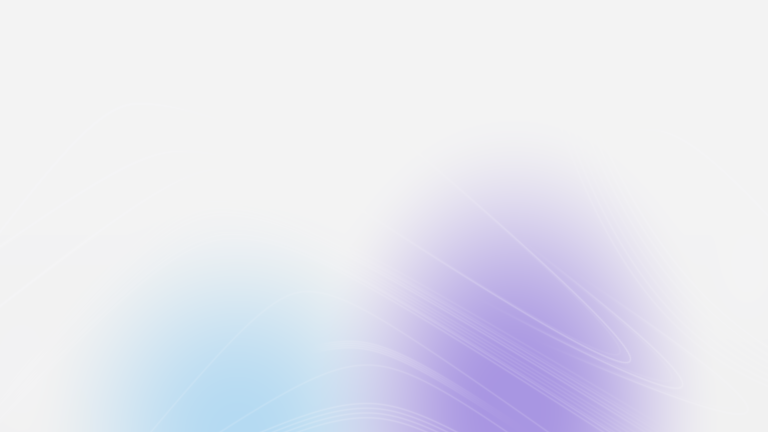
Reproduce this background procedurally as a Shadertoy shader.

```glsl
const vec3 PAPER = vec3(0.952, 0.952, 0.953);
const vec3 BLUE = vec3(0.710, 0.855, 0.950);
const vec3 VIOLET = vec3(0.660, 0.587, 0.885);
const vec3 SILK = vec3(0.968, 0.967, 0.980);

float hash(float n) {
    return fract(sin(n * 12.9898) * 43758.5453);
}

// Soft elliptical spot with a flat core, 0 at its radii
float glow(vec2 p, vec2 center, vec2 radii, float core) {
    return 1.0 - smoothstep(core, 1.0, length((p - center) / radii));
}

// Smooth line along the zero set of a field, with width in canvas heights
float stroke(float field, float width) {
    float pixel = 1.0 / iResolution.y;
    float slope = max(length(vec2(dFdx(field), dFdy(field))), 1e-6);
    float dist = abs(field) / slope * pixel;
    float soft = max(width, pixel);
    return exp(-dist * dist / (soft * soft)) * min(1.0, width / pixel);
}

// Rounded hill with its own slope on each side
float hill(vec2 p, vec2 peak, vec2 slopes, float roundness) {
    float x = p.x - peak.x;
    float drop = sqrt(x * x + roundness * roundness) - roundness;
    return p.y - peak.y + drop * (x < 0.0 ? slopes.x : slopes.y);
}

// Thin parabola that opens along an axis
float hairpin(vec2 p, vec2 tip, vec2 axis, float spread) {
    vec2 q = p - tip;
    float across = dot(q, vec2(-axis.y, axis.x));
    return across * across - spread * spread * dot(q, axis);
}

// Curve that falls away to the right
float slide(vec2 p, float start, float decay) {
    return p.y - 0.7 * exp(-(p.x - start) * decay);
}

// Bundle of long hills that run side by side across the canvas
float wideThreads(vec2 p) {
    float light = 0.0;
    for (int i = 0; i < 11; i++) {
        float k = float(i);
        float r = hash(k + 1.0);
        vec2 peak = vec2(0.50 + 0.004 * k, 0.532 - 0.009 * k + 0.008 * r);
        vec2 slopes = vec2(1.33 - 0.02 * k, 0.61 + 0.005 * k);
        light += stroke(hill(p, peak, slopes, 0.20), 0.0016) * (0.08 + 0.17 * r);
    }
    return light * (1.0 - smoothstep(1.40, 1.58, p.x));
}

// Nested hills along the bottom edge
float lowThreads(vec2 p) {
    float light = 0.18 * stroke(hill(p, vec2(0.71, 0.325), vec2(1.25, 0.72), 0.12), 0.0018);
    light += 0.17 * stroke(hill(p, vec2(0.85, 0.155), vec2(0.70, 0.75), 0.15), 0.0020);
    for (int i = 0; i < 4; i++) {
        float k = float(i);
        float fade = smoothstep(0.71, 0.80, p.x) * (1.0 - smoothstep(0.90, 1.25, p.x));
        vec2 low = vec2(0.85, 0.066 - 0.011 * k);
        vec2 high = vec2(0.81, 0.210 - 0.005 * k);
        light += 0.20 * stroke(hill(p, low, vec2(0.50, 0.65), 0.16), 0.0022);
        light += 0.17 * fade * stroke(hill(p, high, vec2(0.50, 0.70), 0.14), 0.0024);
    }
    return light;
}

// Folded threads over the violet spot
float foldedThreads(vec2 p) {
    float light = 0.0;
    for (int i = 0; i < 3; i++) {
        float k = float(i);
        vec2 tip = vec2(1.458 + 0.121 * k + 0.015 * k * (k - 1.0), 0.164 - 0.058 * k);
        vec2 axis = normalize(vec2(-0.80 - 0.04 * k, 0.60 - 0.06 * k));
        float spread = 0.111 + 0.008 * k;
        float reach = 1.0 - smoothstep(0.15, k < 0.5 ? 1.1 : 0.55, distance(p, tip));
        float fold = stroke(hairpin(p, tip, axis, spread), 0.0018);
        float inner = stroke(hairpin(p, tip + 0.03 * axis, axis, spread), 0.0015);
        light += (0.30 * fold + 0.10 * inner) * reach;
    }
    return light;
}

// Steep threads at the right side
float sideThreads(vec2 p) {
    float light = 0.0;
    for (int i = 0; i < 7; i++) {
        float k = float(i);
        float r = hash(k + 31.0);
        light += stroke(slide(p, 1.30 + 0.014 * k, 3.95 - 0.12 * k), 0.0018) * (0.12 + 0.2 * r);
    }
    return light * (1.0 - smoothstep(0.55, 0.78, p.y));
}

// Faint threads that climb from the left edge, and one at the right
float paleThreads(vec2 p) {
    float light = 0.0;
    for (int i = 0; i < 3; i++) {
        float k = float(i);
        vec2 peak = vec2(0.52 - 0.10 * k, 0.61 + 0.04 * k + 0.035 * k * (k - 1.0));
        float steep = 0.80 - 0.45 * k + 0.38 * k * k;
        light += 0.4 * stroke(hill(p, peak, vec2(steep, 0.4), 0.14), 0.003);
    }
    light *= 1.0 - smoothstep(0.25, 0.60, p.x);
    float right = stroke(hill(p, vec2(1.50, 0.70), vec2(0.25, 1.2), 0.15), 0.003);
    return light + 0.3 * right * smoothstep(1.42, 1.60, p.x);
}

void mainImage(out vec4 fragColor, in vec2 fragCoord) {
    vec2 p = fragCoord / iResolution.y;

    // Paper and the two color spots
    vec3 color = PAPER - 0.007 * (1.0 - smoothstep(0.0, 0.6, p.y));
    color = mix(color, BLUE, glow(p, vec2(0.55, -0.01), vec2(0.49, 0.55), 0.06));
    color = mix(color, VIOLET, glow(p, vec2(1.19, 0.05), vec2(0.49, 0.69), 0.10));

    // Pale sheen near the side edges
    float sheen = glow(p, vec2(0.05, 0.12), vec2(0.14, 0.22), 0.0);
    sheen += glow(p, vec2(1.73, 0.37), vec2(0.10, 0.18), 0.0);
    color = mix(color, SILK, 0.2 * sheen);

    // Silk threads
    float light = wideThreads(p) + lowThreads(p) + foldedThreads(p) + sideThreads(p) + paleThreads(p);
    color = mix(color, SILK, min(light, 0.5));
    fragColor = vec4(color, 1.0);
}
```
